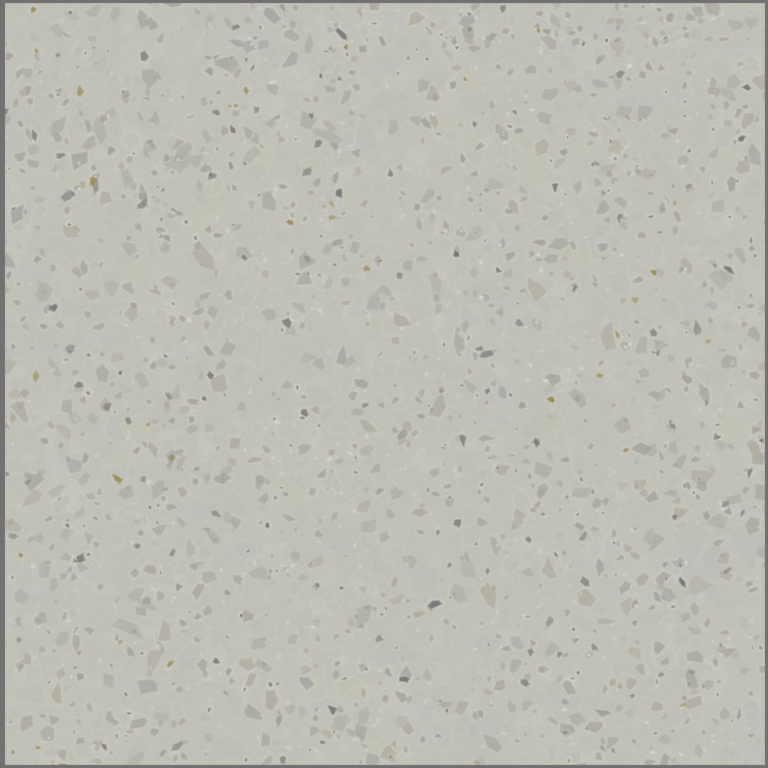
Write a Shadertoy shader that draws this texture.

```glsl
// Pale terrazzo slab inside a thin grey frame. Scattered convex chips are
// layered from large faint patches to small dark, ochre and white specks,
// each a jittered five-sided polygon in a cell grid, over a layered-sine tint.

const float TAU = 6.2831853;

vec3 hash3(vec3 p) {
    p = fract(p * vec3(0.1031, 0.1030, 0.0973));
    p += dot(p, p.yxz + 33.33);
    return fract((p.xxy + p.yxx) * p.zyx);
}

// Signed distance bound of an irregular convex chip
float chipDistance(vec2 p, float radius, vec3 id) {
    vec3 shape = hash3(id + 7.0);
    float turn = shape.x * TAU;
    p = mat2(cos(turn), -sin(turn), sin(turn), cos(turn)) * p;
    p.x *= mix(0.5, 1.0, shape.y);
    float d = -1.0;
    for (int i = 0; i < 5; i++) {
        vec3 side = hash3(id + vec3(0.0, 0.0, 11.0 + float(i)));
        float angle = (float(i) + 0.7 * side.x) * TAU / 5.0;
        d = max(d, dot(p, vec2(cos(angle), sin(angle))) - radius * mix(0.5, 1.15, side.y));
    }
    return d;
}

// Paints one layer of chips; share is the fraction of cells that hold one
vec3 paintChips(vec3 base, vec2 uv, float grid, float radius, float share,
                vec3 toneA, vec3 toneB, float opacity, float rim, float seed) {
    vec2 cell = floor(uv * grid);
    for (int y = -1; y <= 1; y++)
    for (int x = -1; x <= 1; x++) {
        vec2 home = cell + vec2(x, y);
        vec3 id = vec3(home + 50.0, seed);
        vec3 place = hash3(id);
        if (place.z > share) continue;
        vec3 look = hash3(id + 3.0);
        float size = radius * mix(0.55, 1.2, look.x);
        float d = chipDistance(uv * grid - home - place.xy, size, id) / grid;
        float cover = smoothstep(0.0014, -0.0014, d);
        float halo = smoothstep(0.0025, 0.0, abs(d - 0.0015));
        base += rim * halo * look.z;
        base = mix(base, mix(toneA, toneB, look.y), cover * opacity * mix(0.5, 1.0, look.z));
    }
    return base;
}

// Broad cloudy variation between -1 and 1
float clouds(vec2 p) {
    float sum = 0.0, weight = 0.5;
    for (int i = 0; i < 4; i++) {
        sum += weight * sin(p.x + 1.7 * sin(p.y * 0.8)) * sin(p.y + 1.3 * sin(p.x * 0.9));
        p = mat2(1.3, 1.2, -1.2, 1.3) * p + 2.1;
        weight *= 0.6;
    }
    return sum;
}

void mainImage(out vec4 fragColor, in vec2 fragCoord) {
    vec2 uv = fragCoord / iResolution.xy;

    // Cement matrix, drifting between cool grey and cream
    float tint = clouds(uv * 16.0);
    vec3 color = mix(vec3(0.750, 0.748, 0.725), vec3(0.757, 0.757, 0.712), 0.5 + 0.6 * tint);
    color += 0.006 * clouds(uv * 130.0);

    // Faint overlapping patches
    color = paintChips(color, uv, 24.0, 0.40, 0.85, vec3(0.735, 0.732, 0.715),
                       vec3(0.775, 0.775, 0.745), 0.65, 0.008, 1.0);
    color = paintChips(color, uv, 36.0, 0.36, 0.75, vec3(0.750, 0.748, 0.695),
                       vec3(0.745, 0.743, 0.730), 0.75, 0.012, 2.0);
    color = paintChips(color, uv, 52.0, 0.30, 0.45, vec3(0.785, 0.785, 0.760),
                       vec3(0.725, 0.720, 0.685), 0.65, 0.010, 3.0);

    // Grey and tan chips, denser toward the edges
    float outer = smoothstep(0.15, 0.55, length(uv - 0.5));
    color = paintChips(color, uv, 34.0, 0.27, 0.30 + 0.16 * outer, vec3(0.640, 0.640, 0.630),
                       vec3(0.690, 0.680, 0.625), 0.85, 0.016, 4.0);
    color = paintChips(color, uv, 56.0, 0.22, 0.20, vec3(0.610, 0.610, 0.600),
                       vec3(0.670, 0.655, 0.590), 0.85, 0.016, 5.0);

    // Small dark, ochre and white accents
    color = paintChips(color, uv, 46.0, 0.20, 0.06, vec3(0.440, 0.430, 0.440),
                       vec3(0.530, 0.530, 0.480), 0.95, 0.025, 6.0);
    color = paintChips(color, uv, 46.0, 0.17, 0.018, vec3(0.590, 0.540, 0.300),
                       vec3(0.620, 0.570, 0.400), 1.0, 0.015, 7.0);
    color = paintChips(color, uv, 80.0, 0.17, 0.07, vec3(0.860, 0.860, 0.840),
                       vec3(0.800, 0.800, 0.780), 0.9, 0.0, 8.0);
    color = paintChips(color, uv, 90.0, 0.15, 0.035, vec3(0.420, 0.420, 0.410),
                       vec3(0.540, 0.530, 0.500), 0.9, 0.03, 9.0);

    // Thin frame, slightly wider on the left
    float inset = min(min(uv.x - 0.0065, 0.9960 - uv.x), min(uv.y - 0.0040, 0.9960 - uv.y));
    color = mix(vec3(0.450, 0.440, 0.440), color, smoothstep(-0.001, 0.001, inset));

    fragColor = vec4(color, 1.0);
}
```
